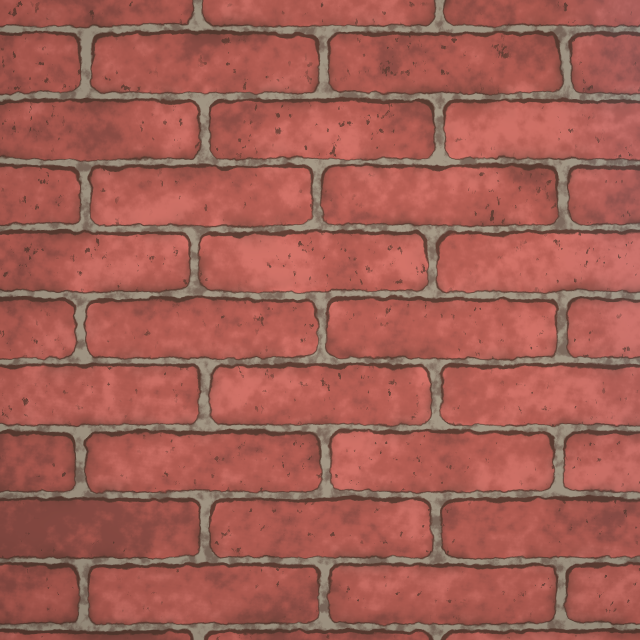
This texture is drawn by a WebGL 2 fragment shader. Its source:

```glsl
#version 300 es
precision highp float;
// Weathered red brick wall in running bond with thin grey mortar.
// Each brick is a rounded-box distance with noisy edges; layered noise adds
// soot along the rims, blotches, pits and a soft falloff of light.

uniform vec2 u_resolution;
out vec4 fragColor;

const vec2 PITCH = vec2(0.370, 0.1038);        // joint-to-joint spacing
const vec2 MORTAR_HALF = vec2(0.0068, 0.0043); // half widths of the joints
const float FIRST_JOINT = 0.0456;              // top bed joint, from the top
const float CORNER = 0.019;

const vec3 BRICK_DARK = vec3(0.55, 0.30, 0.27);
const vec3 BRICK_MID = vec3(0.70, 0.36, 0.32);
const vec3 BRICK_LIGHT = vec3(0.81, 0.44, 0.40);
const vec3 SOOT = vec3(0.32, 0.22, 0.18);
const vec3 MORTAR_DARK = vec3(0.48, 0.40, 0.35);
const vec3 MORTAR_LIGHT = vec3(0.63, 0.58, 0.51);

float hash(vec2 p) {
    return fract(sin(dot(p, vec2(127.1, 311.7))) * 43758.545);
}

float noise(vec2 p) {
    vec2 i = floor(p), f = fract(p);
    f = f * f * (3.0 - 2.0 * f);
    float a = mix(hash(i), hash(i + vec2(1, 0)), f.x);
    float b = mix(hash(i + vec2(0, 1)), hash(i + vec2(1, 1)), f.x);
    return mix(a, b, f.y);
}

float fbm(vec2 p) {
    float sum = 0.0, amp = 0.533;
    for (int k = 0; k < 4; k++) {
        sum += amp * noise(p);
        p = mat2(1.6, 1.2, -1.2, 1.6) * p + 7.3;
        amp *= 0.5;
    }
    return sum;
}

float roundBox(vec2 p, vec2 halfSize, float radius) {
    vec2 q = abs(p) - halfSize + radius;
    return length(max(q, 0.0)) + min(max(q.x, q.y), 0.0) - radius;
}

// Horizontal place of a head joint, shifted a little at random
float headJoint(float column, float row) {
    float start = mix(0.134, 0.316, mod(row, 2.0));
    return start + column * PITCH.x + (hash(vec2(column, row) + 3.7) - 0.5) * 0.024;
}

// Brick face: blotches, fine grain and small dark pits
vec3 brickColor(vec2 p, vec2 id, float light) {
    vec2 q = p + id * 5.17;
    float tone = 0.57 + (fbm(q * vec2(9.0, 13.0)) - 0.5) * 1.25;
    tone += (fbm(q * 65.0) - 0.5) * 0.75 + (hash(id + 9.1) - 0.5) * 0.30 + light;
    vec3 color = mix(BRICK_DARK, BRICK_MID, smoothstep(0.0, 0.5, tone));
    color = mix(color, BRICK_LIGHT, smoothstep(0.45, 0.95, tone));
    float pits = smoothstep(0.67, 0.80, fbm(q * vec2(115.0, 80.0)));
    float patches = smoothstep(0.30, 0.60, fbm(q * 14.0 + 31.0));
    return mix(color, SOOT, pits * patches * 0.75);
}

vec3 mortarColor(vec2 p) {
    float grain = smoothstep(0.25, 0.60, fbm(p * 80.0 + 50.0));
    return mix(MORTAR_DARK, MORTAR_LIGHT, grain);
}

void main() {
    vec2 uv = gl_FragCoord.xy / u_resolution.y;
    vec2 p = vec2(uv.x, 1.0 - uv.y);           // y runs down the wall
    float pixel = 1.0 / u_resolution.y;

    // Gently uneven courses
    vec2 bent = p + 0.005 * (vec2(noise(p * 16.0), noise(p * 13.0 + 40.0)) - 0.5);

    // Locate the brick and its two head joints
    float row = floor((bent.y - FIRST_JOINT) / PITCH.y);
    float column = floor((bent.x - mix(0.134, 0.316, mod(row, 2.0))) / PITCH.x);
    column += step(headJoint(column + 1.0, row), bent.x)
            - step(bent.x, headJoint(column, row));
    float left = headJoint(column, row), right = headJoint(column + 1.0, row);
    vec2 id = vec2(column, row);
    vec2 center = vec2(0.5 * (left + right), FIRST_JOINT + (row + 0.5) * PITCH.y);
    vec2 halfSize = 0.5 * vec2(right - left, PITCH.y) - MORTAR_HALF;

    // Ragged outline
    vec2 local = bent - center;
    float d = roundBox(local, halfSize, CORNER);
    d += (fbm(p * 75.0) - 0.5) * 0.008;

    // Light is strongest right of the middle, weakest low on the left
    vec2 away = p - vec2(0.58, 0.44);
    float falloff = dot(away, away);

    vec3 color = brickColor(p, id, 0.10 - 0.55 * falloff);

    // Soot: wide haze inside the rim, then a dark line, heavier on top
    float top = smoothstep(0.3, -1.0, local.y / halfSize.y);
    float haze = exp(min(d, 0.0) / 0.010) * smoothstep(0.25, 0.75, fbm(p * 24.0 + 11.0));
    color = mix(color, SOOT, haze * 0.65);
    float rim = mix(0.0015, 0.0055, top) * (0.5 + noise(p * 45.0 + 20.0));
    color = mix(color, SOOT, 0.88 * smoothstep(-rim - 0.0018, -rim + 0.0012, d));

    // Mortar over the brick edge
    float soft = max(pixel, 0.0013);
    color = mix(color, mortarColor(p), smoothstep(-soft, soft, d));

    // Overall shade and a cool sheen at the right edge
    color *= 1.03 - 0.26 * falloff;
    color += vec3(0.01, 0.03, 0.05) * smoothstep(0.84, 1.0, p.x) * (1.0 - p.y);
    fragColor = vec4(color, 1.0);
}
```
